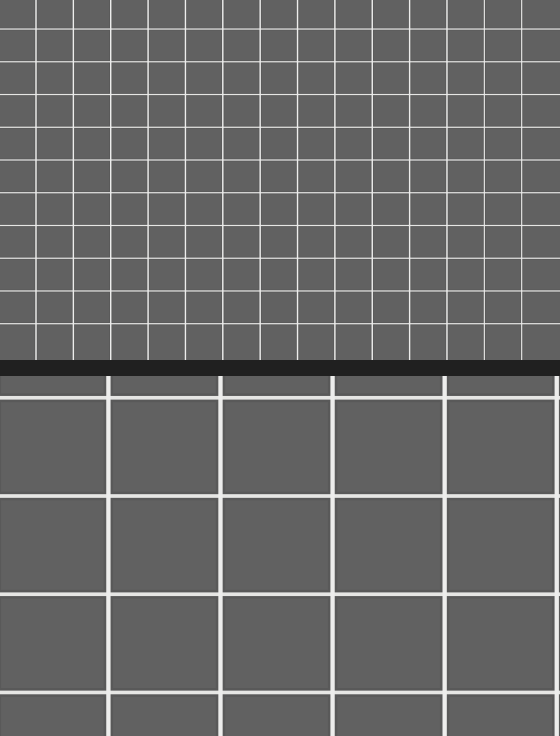
Top, the full canvas; bottom, a detail of the centre.
Give the GLSL for this pattern, as a Shadertoy shader.

```glsl
// A charcoal sheet ruled with thin off-white lines: 14 upright and 10 level.
// The nearest line on each axis gives a distance, box-filtered to pixel coverage;
// a faint dark shoulder borders every line, and the last uprights are thinner.

// Lengths are in canvas heights.
const vec2 PITCH = vec2(0.10378, 0.09095);      // spacing of the lines
const vec2 FIRST = vec2(0.1000, 0.1008);        // first line from left and bottom
const vec2 LAST_INDEX = vec2(13.0, 9.0);        // index of the last line per axis
const vec2 LINE_WIDTH = vec2(0.0040, 0.0034);   // upright, level
const float SHOULDER_WIDTH = 0.0024;
const float THIN_FROM = 12.0;                   // first of the thinner uprights
const float THIN_SCALE = 0.78;

const vec3 SHEET_COLOR = vec3(0.380);
const vec3 SHOULDER_COLOR = vec3(0.350);
const vec3 UPRIGHT_COLOR = vec3(0.930, 0.930, 0.925);
const vec3 LEVEL_COLOR = vec3(0.900, 0.900, 0.895);

// Share of a pixel-wide box at distance d that lies inside each band.
vec2 bandCoverage(vec2 d, vec2 halfWidth, float pixel) {
    vec2 inner = max(d - 0.5 * pixel, -halfWidth);
    vec2 outer = min(d + 0.5 * pixel, halfWidth);
    return clamp((outer - inner) / pixel, 0.0, 1.0);
}

void mainImage(out vec4 fragColor, in vec2 fragCoord) {
    float pixel = 1.0 / iResolution.y;
    vec2 p = fragCoord * pixel;

    // Nearest ruled line on each axis, limited to those that exist
    vec2 index = clamp(floor((p - FIRST) / PITCH + 0.5), vec2(0.0), LAST_INDEX);
    vec2 d = abs(p - FIRST - index * PITCH);

    // Line thickness, reduced toward the right edge
    vec2 halfWidth = 0.5 * LINE_WIDTH;
    halfWidth.x *= mix(1.0, THIN_SCALE, step(THIN_FROM, index.x));

    vec2 line = bandCoverage(d, halfWidth, pixel);
    vec2 shoulder = bandCoverage(d, halfWidth + SHOULDER_WIDTH, pixel);

    // Sheet, shoulders, then level and upright lines
    vec3 color = mix(SHEET_COLOR, SHOULDER_COLOR, max(shoulder.x, shoulder.y));
    color = mix(color, LEVEL_COLOR, line.y);
    color = mix(color, UPRIGHT_COLOR, line.x);
    fragColor = vec4(color, 1.0);
}
```
